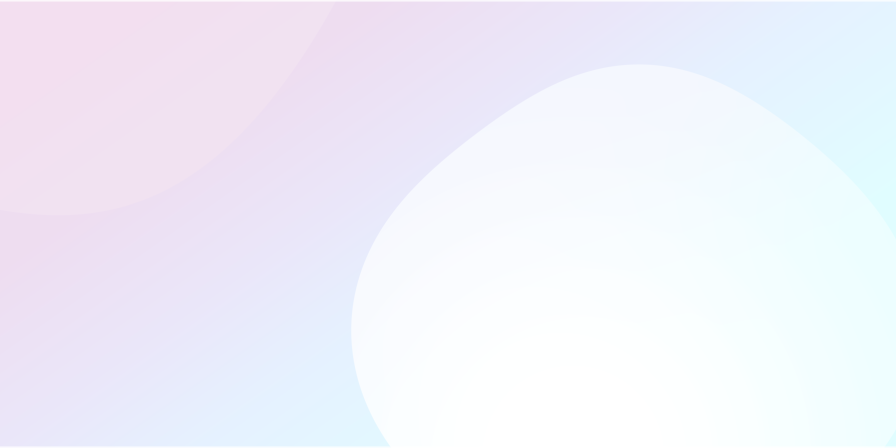
Give the GLSL for this background, as a Shadertoy shader.

```glsl
// Pastel diagonal gradient with a pink corner blob and a large glowing white blob.

// Gradient stops along the diagonal, from upper left to lower right
const vec3 PINK = vec3(0.933, 0.867, 0.943);
const vec3 LAVENDER = vec3(0.918, 0.904, 0.977);
const vec3 SKY = vec3(0.900, 0.944, 0.998);
const vec3 CYAN = vec3(0.880, 0.992, 1.0);
const vec4 STOPS = vec4(0.50, 0.82, 1.06, 1.50);
const vec2 DIAGONAL = vec2(0.58, 0.82);

// Corner blob: cubic edge hanging from the top
const vec3 ROSE = vec3(0.953, 0.873, 0.941);
const vec3 PALE_ROSE = vec3(0.945, 0.886, 0.945);
const float CORNER_X = 0.13;
const float CORNER_DEPTH = 0.4805;
const vec2 CORNER_BEND = vec2(0.806, 0.708);

// Large blob: radius as a sum of angular waves
const vec3 BLOB_BLUE = vec3(0.957, 0.967, 0.996);
const vec3 BLOB_CYAN = vec3(0.925, 0.996, 1.0);
const vec2 BLOB_CENTER = vec2(1.403, 0.319);
const float BLOB_RADIUS = 0.585;
const vec4 COS_WAVES = vec4(0.017, 0.034, 0.0, 0.013);
const vec4 SIN_WAVES = vec4(-0.045, 0.001, -0.0175, -0.003);

// White glow inside the large blob, with faint terraces
const vec2 GLOW_CENTER = vec2(1.28, -0.02);
const vec2 GLOW_RANGE = vec2(0.1, 0.9);
const float TERRACES_PER_UNIT = 9.0;
const float TERRACE_AMOUNT = 0.5;

// Pale hairlines along the top and bottom
const float HAIRLINE_WIDTH = 0.0035;
const float HAIRLINE_OPACITY = 0.75;

vec3 diagonalGradient(float s) {
    vec3 color = mix(PINK, LAVENDER, clamp((s - STOPS.x) / (STOPS.y - STOPS.x), 0.0, 1.0));
    color = mix(color, SKY, clamp((s - STOPS.y) / (STOPS.z - STOPS.y), 0.0, 1.0));
    return mix(color, CYAN, clamp((s - STOPS.z) / (STOPS.w - STOPS.z), 0.0, 1.0));
}

// Approximate signed distances, negative inside
float cornerDistance(float x, float depth) {
    float v = x - CORNER_X;
    float edge = CORNER_DEPTH - v * v * (CORNER_BEND.x + CORNER_BEND.y * v);
    float slope = v * (2.0 * CORNER_BEND.x + 3.0 * CORNER_BEND.y * v);
    return (depth - edge) / sqrt(1.0 + slope * slope);
}

float blobDistance(vec2 p) {
    vec2 d = p - BLOB_CENTER;
    vec4 angles = atan(d.y, d.x) * vec4(1.0, 2.0, 3.0, 4.0);
    float radius = BLOB_RADIUS + dot(COS_WAVES, cos(angles)) + dot(SIN_WAVES, sin(angles));
    return length(d) - radius;
}

float coverage(float dist) {
    float halfPixel = 0.75 / iResolution.y;
    return 1.0 - smoothstep(-halfPixel, halfPixel, dist);
}

float glow(vec2 p) {
    float rings = distance(p, GLOW_CENTER) * TERRACES_PER_UNIT;
    float terraced = floor(rings) + smoothstep(0.7, 1.0, fract(rings));
    float dist = mix(rings, terraced, TERRACE_AMOUNT) / TERRACES_PER_UNIT;
    return 1.0 - smoothstep(GLOW_RANGE.x, GLOW_RANGE.y, dist);
}

void mainImage(out vec4 fragColor, in vec2 fragCoord) {
    // Canvas height is one unit
    vec2 p = fragCoord / iResolution.y;
    float depth = 1.0 - p.y;
    float s = dot(vec2(p.x, depth), DIAGONAL);
    vec3 color = diagonalGradient(s);

    // Pink corner
    vec3 rose = mix(ROSE, PALE_ROSE, smoothstep(0.1, 0.5, s));
    color = mix(color, rose, coverage(cornerDistance(p.x, depth)));

    // White blob, brightest near the bottom
    vec3 blob = mix(BLOB_BLUE, BLOB_CYAN, smoothstep(0.95, 1.6, s));
    blob = mix(blob, vec3(1.0), glow(p));
    color = mix(color, blob, coverage(blobDistance(p)));

    // Hairlines
    float border = coverage(min(p.y, depth) - HAIRLINE_WIDTH);
    color = mix(color, vec3(1.0), HAIRLINE_OPACITY * border);

    fragColor = vec4(color, 1.0);
}
```
